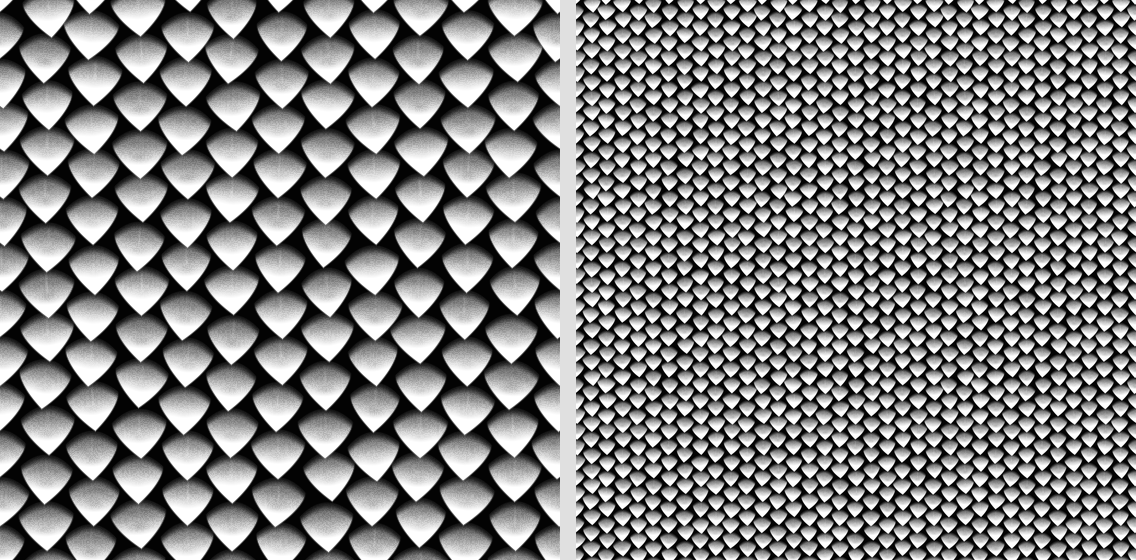
Left: one tile. Right: repeated 3 by 3.
A Shadertoy shader for this texture map:

```glsl
// Overlapping pointed scales in 12 staggered columns of 12, shaded from dark
// tops to bright tips. Half rows are composited from the bottom upward, so each
// scale covers the one below; wrapped hashes vary every scale and still tile.

#define COLUMNS 12.0       // columns across, each holding as many scales
#define HALF_WIDTH 0.575   // widest half extent, in column widths
#define TIP_LENGTH 0.80    // from the widest line down to the tip
#define CROWN 0.28         // from the widest line up to the top
#define SIDE_CURVE 1.64    // bulge of the sides, 1 is straight
#define JITTER 0.10        // shift of the centres
#define TILT 0.22          // range of rotation, in radians
#define SIZE_VARIATION 0.12
#define GRAIN 0.10
#define GRAIN_CELLS 512.0

float hash(vec2 p) {
    return fract(sin(dot(p, vec2(127.1, 311.7))) * 43758.5453);
}

// Distances inward from the curved sides (x) and from the crown (y).
vec2 scaleEdges(vec2 q) {
    float t = max(-q.y / TIP_LENGTH, 0.0001);
    float halfWidth = HALF_WIDTH * (1.0 - pow(t, SIDE_CURVE));
    float slope = HALF_WIDTH * SIDE_CURVE * pow(t, SIDE_CURVE - 1.0) / TIP_LENGTH;
    float side = (halfWidth - abs(q.x)) * inversesqrt(1.0 + slope * slope);
    float u = q.x / HALF_WIDTH;
    return vec2(side, CROWN * (1.0 - u * u) - q.y);
}

float scaleTone(vec2 q, vec2 edges, vec2 id, float grain) {
    float gloss = hash(id + 41.3);
    float tone = mix(0.46, 1.03, smoothstep(0.15, -0.52, q.y + 0.10 * (gloss - 0.5)));

    // Dim spot above the bright crescent, and a faint central ridge
    vec2 spot = (q - vec2(0.0, -0.34)) / vec2(0.20, 0.11);
    tone -= (0.03 + 0.12 * gloss) * exp(-dot(spot, spot));
    float ridge = exp(-pow(q.x / 0.028, 2.0));
    ridge *= smoothstep(-0.32, -0.10, q.y) * smoothstep(0.26, 0.08, q.y);
    tone += 0.08 * hash(id + 17.9) * ridge;

    // Speckle, shadowed crown and thin grey rim
    tone += GRAIN * (grain - 0.5) * smoothstep(1.0, 0.75, tone);
    tone *= mix(0.18, 1.0, smoothstep(0.0, 0.23, edges.y));
    tone *= mix(0.50, 1.0, smoothstep(0.0, 0.030, edges.x));
    return clamp(tone, 0.0, 1.0);
}

void mainImage(out vec4 fragColor, in vec2 fragCoord) {
    vec2 uv = fragCoord / iResolution.xy;
    vec2 p = uv * COLUMNS;
    float soft = 0.006 + 0.6 * COLUMNS / min(iResolution.x, iResolution.y);
    float grain = hash(mod(floor(uv * GRAIN_CELLS), GRAIN_CELLS));
    float column = floor(p.x + 0.5);
    float halfRow = floor(2.0 * p.y);
    float tone = 0.012;

    for (int j = -1; j <= 3; j++) {
        for (int i = -1; i <= 1; i++) {
            vec2 cell = vec2(column + float(i), halfRow + float(j));
            if (mod(cell.x + cell.y, 2.0) < 0.5) continue;  // stagger
            vec2 id = mod(cell, vec2(COLUMNS, 2.0 * COLUMNS));

            // Position, tilt and size of this scale
            vec2 shift = JITTER * (vec2(hash(id + 3.1), hash(id + 7.7)) - 0.5);
            vec2 q = p - cell * vec2(1.0, 0.5) - shift;
            float angle = TILT * (hash(id + 13.7) - 0.5);
            float c = cos(angle), s = sin(angle);
            q = mat2(c, s, -s, c) * q;
            q.x /= 1.0 + SIZE_VARIATION * (hash(id + 23.5) - 0.5);

            vec2 edges = scaleEdges(q);
            float cover = smoothstep(-soft, soft, min(edges.x, edges.y));
            tone = mix(tone, scaleTone(q, edges, id, grain), cover);
        }
    }
    fragColor = vec4(vec3(tone), 1.0);
}
```
